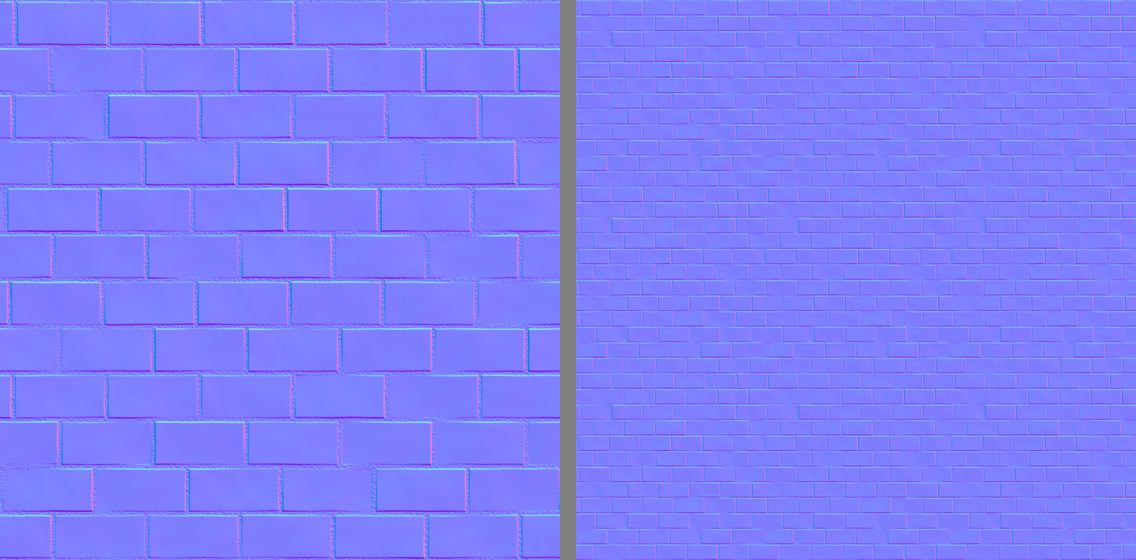
Left: one tile. Right: repeated 3 by 3.
A Shadertoy shader for this texture map:

```glsl
const vec2 BRICKS = vec2(6.0, 12.0);   // repeats across and down
const float MORTAR_CELLS = 190.0;
// Shift of each course, in brick lengths, from the bottom up
const float COURSE_SHIFT[12] = float[12](
    0.57, 0.01, 0.64, 0.14, 0.64, 0.10,
    0.57, 0.06, 0.54, 0.14, 0.54, 0.165);

vec2 hash2(vec2 p) {
    vec3 q = fract(p.xyx * vec3(0.1031, 0.1030, 0.0973));
    q += dot(q, q.yzx + 33.33);
    return fract((q.xx + q.yz) * q.zy);
}

// Distance to the nearest feature point on a wrapping grid
float cellular(vec2 uv, float cells) {
    vec2 p = uv * cells;
    vec2 base = floor(p);
    float nearest = 8.0;
    for (int y = -1; y <= 1; y++) {
        for (int x = -1; x <= 1; x++) {
            vec2 cell = base + vec2(x, y);
            vec2 offset = cell + hash2(mod(cell, cells)) - p;
            nearest = min(nearest, dot(offset, offset));
        }
    }
    return sqrt(nearest);
}

float roundedBox(vec2 p, vec2 halfSize, float radius) {
    vec2 d = abs(p) - halfSize + radius;
    return length(max(d, 0.0)) + min(max(d.x, d.y), 0.0) - radius;
}

// Layered sines; each layer adds a slope of at most its own strength
float gentleWaves(vec2 p, vec2 seed, float strength) {
    float height = 0.0;
    float frequency = 26.0;
    for (int i = 0; i < 4; i++) {
        float angle = 6.2832 * seed.x + 2.4 * float(i);
        float phase = 6.2832 * seed.y * float(i + 1);
        vec2 direction = vec2(cos(angle), sin(angle));
        height += strength * sin(dot(p, direction) * frequency + phase) / frequency;
        frequency *= 1.75;
        strength *= 0.8;
    }
    return height;
}

// Height of the wall, in canvas units
float wallHeight(vec2 uv) {
    vec2 grid = uv * BRICKS;
    float course = mod(floor(grid.y), BRICKS.y);
    grid.x -= COURSE_SHIFT[int(course)];
    vec2 id = vec2(mod(floor(grid.x), BRICKS.x), course);
    vec2 p = (fract(grid) - 0.5) / BRICKS;

    vec2 seed = hash2(id + 3.0);
    vec2 jitter = hash2(id + 41.0) - 0.5;
    vec2 tilt = hash2(id + 87.0) - 0.5;

    // Slightly skewed, uneven outline
    vec2 q = p + jitter * vec2(0.0010, 0.0006);
    q += (seed - 0.5) * 0.014 * vec2(p.y, -p.x);
    q += 0.00025 * sin(p.yx * vec2(130.0, 75.0) + 6.2832 * seed);
    vec2 halfSize = 0.5 / BRICKS - vec2(0.0030, 0.0033);
    float edge = roundedBox(q, halfSize, 0.0022);

    // Brick face: own level, lean and soft dents
    float face = mix(0.0014, 0.0024, seed.x);
    face += dot(tilt * vec2(0.0016, 0.0008), p / halfSize);
    face += gentleWaves(p, seed, 0.024);

    float mortar = 0.0009 * cellular(uv, MORTAR_CELLS);
    return mix(face, mortar, smoothstep(-0.0025, 0.0010, edge));
}

vec3 surfaceNormal(vec2 uv, float reach) {
    vec2 e = vec2(reach, 0.0);
    vec2 slope = vec2(
        wallHeight(uv + e.xy) - wallHeight(uv - e.xy),
        wallHeight(uv + e.yx) - wallHeight(uv - e.yx)) / (2.0 * reach);
    return normalize(vec3(-slope, 1.0));
}

void mainImage(out vec4 fragColor, in vec2 fragCoord) {
    vec2 uv = fragCoord / iResolution.xy;
    float reach = max(0.0008, 0.5 / iResolution.y);
    vec3 normal = surfaceNormal(uv, reach);
    fragColor = vec4(0.5 + 0.5 * normal, 1.0);
}
```
